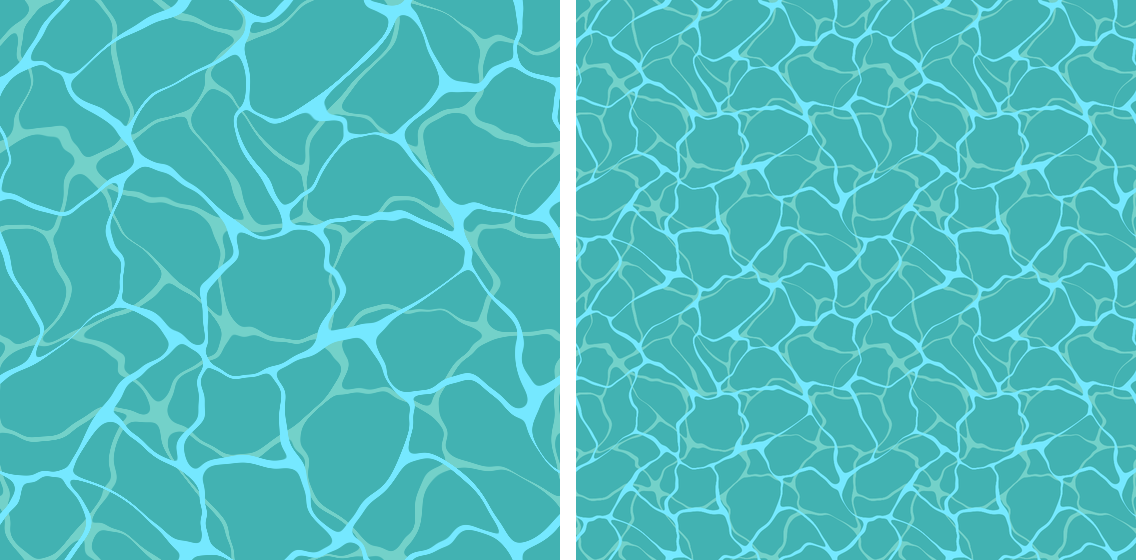
Left: one tile. Right: repeated 2 by 2.
Give the GLSL for this texture, as a three.js fragment shader.

```glsl
varying vec2 vUv;

const float TAU = 6.2831853;
const float CELLS = 5.0;

vec2 hash2(vec2 cell, float seed) {
  vec3 q = fract(vec3(cell.xyx + seed) * vec3(0.1031, 0.1030, 0.0973));
  q += dot(q, q.yzx + 33.33);
  return fract((q.xx + q.yz) * q.zy);
}

// Jittered cell centre; the cell index wraps so the pattern tiles
vec2 cellPoint(vec2 cell, float seed) {
  return cell + 0.04 + 0.92 * hash2(mod(cell, CELLS), seed);
}

// Layered sines with whole periods bend the straight cell walls
vec2 sway(vec2 p, float phase) {
  p += 0.028 * sin(TAU * (2.0 * p.yx + vec2(0.1, 0.6)) + phase);
  p += 0.020 * sin(TAU * vec2(3.0 * p.y + p.x, 3.0 * p.x - p.y) + 2.3 * phase);
  p += 0.009 * sin(TAU * vec2(7.0 * p.y - 2.0 * p.x, 6.0 * p.x + 3.0 * p.y) + phase);
  p += 0.0016 * sin(TAU * 19.0 * p.yx + 1.7 * phase);
  return p;
}

// Distance to the cell walls, in cells, blended so that junctions fill out
float wallDistance(vec2 p, float seed) {
  vec2 home = floor(p);
  vec2 nearestCell = home;
  vec2 toNearest = vec2(0.0);
  float best = 100.0;
  for (int y = -1; y <= 1; y++) {
    for (int x = -1; x <= 1; x++) {
      vec2 cell = home + vec2(float(x), float(y));
      vec2 d = cellPoint(cell, seed) - p;
      if (dot(d, d) < best) {
        best = dot(d, d);
        nearestCell = cell;
        toNearest = d;
      }
    }
  }
  float web = 0.0;
  for (int y = -2; y <= 2; y++) {
    for (int x = -2; x <= 2; x++) {
      if (x == 0 && y == 0) continue;
      vec2 d = cellPoint(nearestCell + vec2(float(x), float(y)), seed) - p;
      vec2 across = d - toNearest;
      float wall = 0.5 * dot(d + toNearest, across) / max(length(across), 0.001);
      web += exp(-28.0 * max(wall, 0.0));
    }
  }
  return -log(max(web, 1e-9)) / 28.0;
}

// Coverage of one net of light, its strands swelling and thinning out
float causticNet(vec2 uv, float seed, float halfWidth) {
  float swell = sin(TAU * (2.0 * uv.x + uv.y) + seed) * sin(TAU * (3.0 * uv.y - uv.x) + seed)
              + 0.5 * sin(TAU * (5.0 * uv.x - 4.0 * uv.y) + seed);
  float width = halfWidth * (1.0 + 0.5 * swell);
  float d = wallDistance(sway(uv, seed) * CELLS, seed);
  return 1.0 - smoothstep(width - 0.004, width + 0.004, d);
}

void main() {
  vec3 water = vec3(0.26, 0.70, 0.70);
  vec3 deepLight = vec3(0.45, 0.82, 0.79);
  vec3 surfaceLight = vec3(0.46, 0.91, 1.00);

  vec3 color = mix(water, deepLight, causticNet(vUv, 17.0, 0.020));
  color = mix(color, surfaceLight, causticNet(vUv, 4.0, 0.023));
  gl_FragColor = vec4(color, 1.0);
}
```
